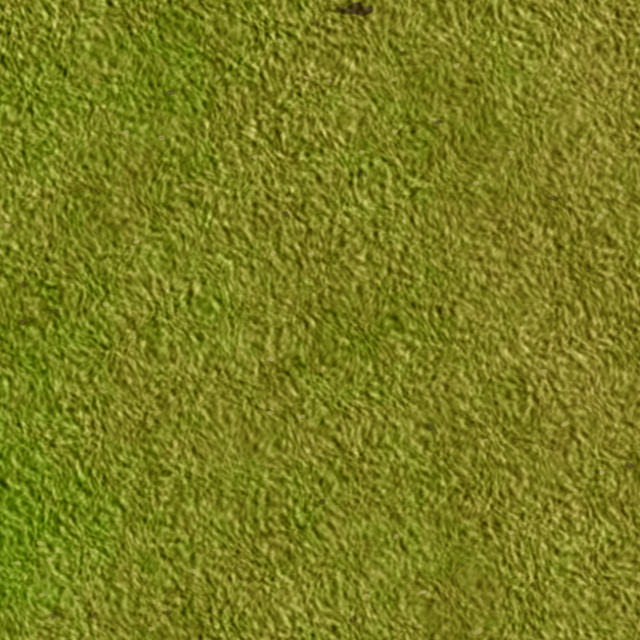
Write a Shadertoy shader that draws this texture.

```glsl
const vec3 SHADE_GRASS = vec3(0.33, 0.33, 0.01);
const vec3 MID_GRASS   = vec3(0.48, 0.487, 0.108);
const vec3 PALE_GRASS  = vec3(0.65, 0.65, 0.28);
const vec3 GREEN_SHIFT = vec3(-0.075, 0.02, -0.06);
const vec3 STRAW_SHIFT = vec3(0.045, -0.008, 0.04);
const vec3 SOIL        = vec3(0.20, 0.15, 0.06);
const vec3 DRY_TIP     = vec3(0.76, 0.72, 0.46);
const float GRAIN_ANGLE = -0.82;

vec2 hash2(vec2 p) {
    vec3 q = fract(p.xyx * vec3(0.1031, 0.1030, 0.0973));
    q += dot(q, q.yzx + 33.33);
    return fract((q.xx + q.yz) * q.zy);
}

vec2 gradientAt(vec2 cell) {
    float angle = 6.2832 * hash2(cell).x;
    return vec2(cos(angle), sin(angle));
}

float gradientNoise(vec2 p) {
    vec2 i = floor(p), f = p - i;
    vec2 u = f * f * f * (f * (f * 6.0 - 15.0) + 10.0);
    vec2 e = vec2(1.0, 0.0);
    float a = dot(gradientAt(i), f);
    float b = dot(gradientAt(i + e.xy), f - e.xy);
    float c = dot(gradientAt(i + e.yx), f - e.yx);
    float d = dot(gradientAt(i + e.xx), f - e.xx);
    return mix(mix(a, b, u.x), mix(c, d, u.x), u.y);
}

float fbm(vec2 p, int octaves) {
    float sum = 0.0, gain = 1.0;
    for (int k = 0; k < octaves; k++) {
        sum += gain * gradientNoise(p);
        p = mat2(1.6, 1.2, -1.2, 1.6) * p + 17.3;
        gain *= 0.5;
    }
    return sum;
}

// Coordinates along and across a grain direction, stretched along it
vec2 grainFrame(vec2 p, float angle, float scale, float stretch) {
    vec2 along = vec2(cos(angle), sin(angle));
    vec2 across = vec2(-along.y, along.x);
    return scale * vec2(dot(p, along) / stretch, dot(p, across)) + 90.0;
}

// Side-lit tufts: height difference across the grain
float relief(vec2 q, float reach) {
    vec2 offset = 0.5 * reach * vec2(0.2, 0.98);
    return gradientNoise(q + offset) - gradientNoise(q - offset);
}

// Rare ragged specks, one candidate per cell
float specks(vec2 p, float scale, float radius, float density, float seed) {
    vec2 q = p * scale, cell = floor(q);
    vec2 pick = hash2(cell + seed);
    vec2 center = 0.25 + 0.5 * hash2(cell + seed + 51.0);
    float d = length((q - cell - center) * vec2(0.8, 1.2));
    d += 0.5 * radius * gradientNoise(p * 130.0 + seed);
    return step(pick.x, density) * (1.0 - smoothstep(0.35 * radius, radius, d));
}

float clod(vec2 p, vec2 center, vec2 size) {
    float d = length((p - center) / size) + 0.7 * gradientNoise(p * 75.0);
    return 1.0 - smoothstep(0.6, 1.15, d);
}

vec3 grassRamp(float tone) {
    vec3 color = mix(MID_GRASS, PALE_GRASS, max(tone, 0.0) / 1.65);
    return color + (SHADE_GRASS - MID_GRASS) * max(-tone, 0.0) / 1.65;
}

void mainImage(out vec4 fragColor, in vec2 fragCoord) {
    vec2 p = fragCoord / iResolution.y;

    // A slow bend varies the grain direction
    vec2 bend = vec2(gradientNoise(p * 15.0 + 3.7), gradientNoise(p * 15.0 + 41.2));
    vec2 q = p + 0.012 * bend;

    // Tufts, blades and soft mottling
    float tufts = 1.9 * relief(grainFrame(q, GRAIN_ANGLE, 82.0, 1.2), 0.7);
    tufts += 1.7 * relief(grainFrame(q + 5.3, GRAIN_ANGLE - 0.3, 135.0, 1.25), 0.65);
    tufts += 1.3 * gradientNoise(grainFrame(q + 2.1, GRAIN_ANGLE + 0.3, 115.0, 1.5));
    tufts += 0.8 * gradientNoise(grainFrame(q + 8.6, 0.5, 180.0, 1.0));
    float mottling = 0.9 * fbm(grainFrame(p, 0.4, 26.0, 1.0), 2);
    float roughness = 0.97 + 0.4 * fbm(p * 3.5 + 8.0, 2);
    roughness += 0.25 * smoothstep(0.6, 1.1, p.y - 0.4 * p.x);
    float tone = tufts * roughness + mottling + 0.55 * fbm(p * 5.0, 3);
    vec3 color = grassRamp(tone);

    // Lush green to the left, straw patches to the right
    float lush = 0.75 * (0.5 - p.x) + 0.6 * fbm(p * 4.0 + 12.0, 3);
    lush += 0.5 * fbm(p * 22.0 + 30.0, 2);
    lush += 0.6 * (1.0 - smoothstep(0.0, 0.3, length(p - vec2(0.0, 0.22))));
    color += GREEN_SHIFT * clamp(lush, 0.0, 1.1);
    color += STRAW_SHIFT * clamp(-lush, 0.0, 1.1);

    // Dry tips, soil gaps and a lump of earth
    color = mix(color, DRY_TIP, 0.6 * specks(q, 22.0, 0.13, 0.08, 7.0));
    color = mix(color, SOIL, 0.5 * specks(q, 17.0, 0.13, 0.06, 23.0));
    color = mix(color, SOIL + 0.05 * tufts, 0.8 * clod(p, vec2(0.555, 0.986), vec2(0.027, 0.011)));

    fragColor = vec4(clamp(color, 0.0, 1.0), 1.0);
}
```
